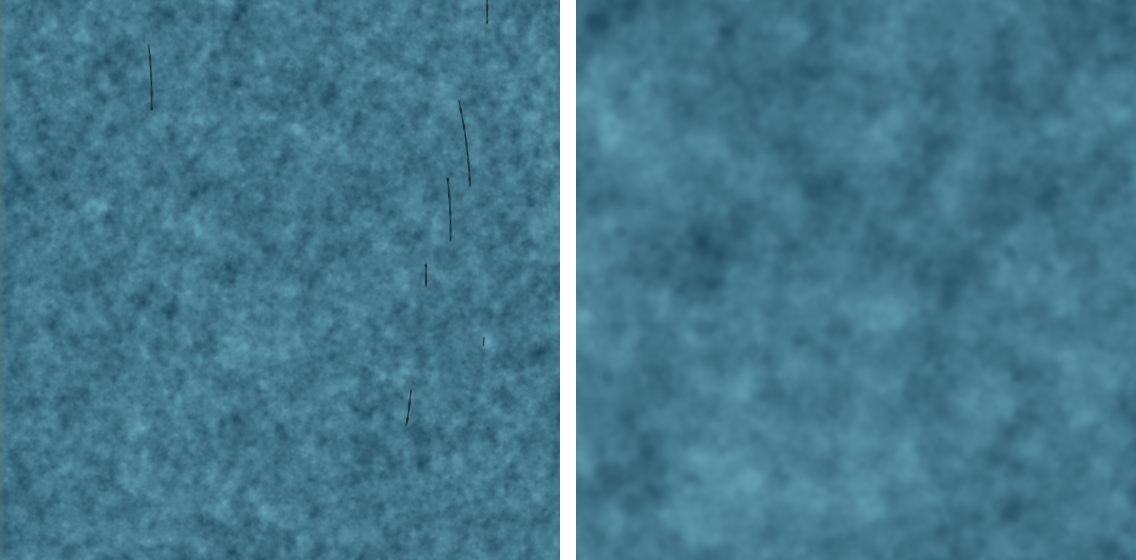
Left: the whole. Right: its middle third, enlarged.
This texture is drawn by a Shadertoy shader. Its source:

```glsl
vec2 hash2(vec2 p) {
    vec3 q = fract(p.xyx * vec3(0.1031, 0.1030, 0.0973));
    q += dot(q, q.yzx + 33.33);
    return fract((q.xx + q.yz) * q.zy);
}

// Cellular noise: one soft light or dark spot per cell, unit deviation
float spots(vec2 p) {
    vec2 cell = floor(p);
    float sum = 0.0;
    for (int y = -1; y <= 1; y++)
    for (int x = -1; x <= 1; x++) {
        vec2 id = cell + vec2(x, y);
        vec2 d = p - id - hash2(id + 7.0);
        float fall = max(1.0 - dot(d, d), 0.0);
        sum += (hash2(id + 91.0).x * 2.0 - 1.0) * fall * fall * fall;
    }
    return sum * 2.58;
}

// Mottling from broad clouds down to fine grain
float mottle(vec2 uv) {
    float tone = 0.30 * spots(uv * vec2(14.0, 13.0) + 3.0);
    tone += 0.66 * spots(uv * vec2(39.0, 35.0) + 60.0);
    tone += 0.52 * spots(mat2(0.8, 0.6, -0.6, 0.8) * uv * 74.0 + 140.0);
    tone += 0.32 * spots(uv * 145.0 + 260.0);
    tone += 0.12 * spots(uv * 250.0 + 470.0);
    return tone * 1.04;
}

// Thin, nearly upright dark scratches
float scratches(vec2 uv, float pixel) {
    float cover = 0.0;
    for (int k = 0; k < 7; k++) {
        float i = float(k);
        float swing = sin(0.785 * i);
        vec2 center = vec2(0.8 + 0.07 * cos(2.6 * i), 0.98 - 0.118 * i);
        if (k == 1) center.x -= 0.47;
        float halfLength = 0.045 + 0.035 * sin(1.1 * i - 0.6);
        vec2 d = uv - center;
        float bend = -0.13 * swing * swing * swing * d.y - 0.6 * d.y * d.y;
        float side = abs(d.x - bend);
        float width = 0.0017 + 0.0004 * sin(d.y * 210.0 + i);
        float line = 1.0 - smoothstep(width - pixel * 0.6, width + pixel * 0.6, side);
        float ends = 1.0 - smoothstep(halfLength - 0.006, halfLength, abs(d.y));
        float wear = 0.78 + 0.22 * sin(d.y * 330.0 + 2.0 * i) * sin(d.y * 87.0);
        cover = max(cover, line * ends * wear);
    }
    return cover;
}

void mainImage(out vec4 fragColor, in vec2 fragCoord) {
    float pixel = 1.0 / min(iResolution.x, iResolution.y);
    vec2 uv = fragCoord * pixel;

    vec3 color = vec3(0.262, 0.462, 0.540) + vec3(0.033, 0.041, 0.040) * mottle(uv);

    // Faint grey rim on the left
    color = mix(color, vec3(0.33, 0.46, 0.48), 0.4 * (1.0 - smoothstep(0.0, 0.012, uv.x)));

    color = mix(color, vec3(0.07, 0.13, 0.15), 0.88 * scratches(uv, pixel));
    fragColor = vec4(color, 1.0);
}
```
